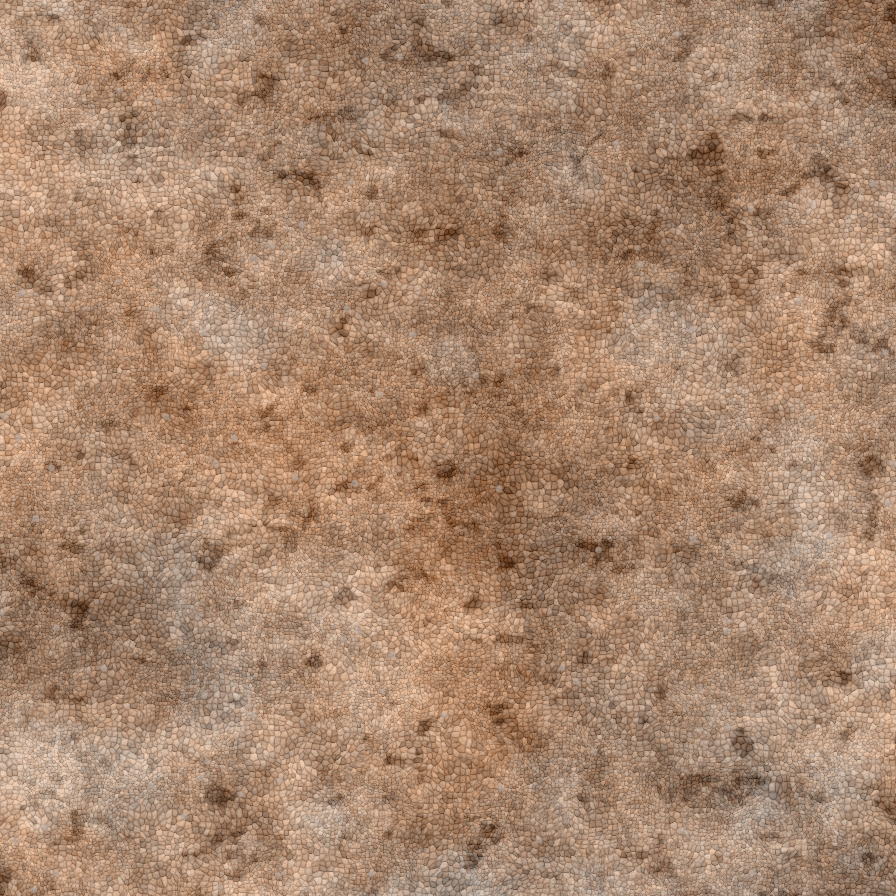
Reproduce this texture procedurally as a three.js fragment shader.

```glsl
// Dry sandy soil: tiny packed grains with dark gaps between them, lit from above.
// Two cellular layers make the grains; fractal noise adds broad warm, grey and
// dark patches, small shadowed pits and sparse pale pebbles.
varying vec2 vUv;

const vec3 SHADOW_SOIL = vec3(0.42, 0.288, 0.195);
const vec3 BRIGHT_SOIL = vec3(0.87, 0.732, 0.625);
const vec3 WARM_SHIFT = vec3(0.040, -0.004, -0.036);
const vec3 PEBBLE_GREY = vec3(0.73, 0.68, 0.65);
const float GRAIN_COUNT = 160.0;
const float GRIT_COUNT = 235.0;

// Sine-free hashes
float hash1(vec2 p) {
  vec3 q = fract(p.xyx * 0.1031);
  q += dot(q, q.yzx + 33.33);
  return fract((q.x + q.y) * q.z);
}

vec2 hash2(vec2 p) {
  return vec2(hash1(p + 17.3), hash1(p.yx + 71.9));
}

// Smooth value noise, 0 to 1
float noise(vec2 p) {
  vec2 cell = floor(p);
  vec2 f = fract(p);
  vec2 w = f * f * (3.0 - 2.0 * f);
  float low = mix(hash1(cell), hash1(cell + vec2(1.0, 0.0)), w.x);
  float high = mix(hash1(cell + vec2(0.0, 1.0)), hash1(cell + 1.0), w.x);
  return mix(low, high, w.y);
}

float fbm(vec2 p) {
  float sum = 0.0;
  float weight = 0.533;
  for (int i = 0; i < 4; i++) {
    sum += weight * noise(p);
    p = mat2(1.6, 1.2, -1.2, 1.6) * p + 11.7;
    weight *= 0.5;
  }
  return sum;
}

// Cellular grains: x = distance to the gap, y = height above the grain centre,
// z = random value of the grain, w = distance to its centre
vec4 grains(vec2 p) {
  vec2 cell = floor(p);
  float nearest = 8.0;
  float second = 8.0;
  float height = 0.0;
  float id = 0.0;
  for (int j = -1; j <= 1; j++) {
    for (int i = -1; i <= 1; i++) {
      vec2 site = cell + vec2(float(i), float(j));
      vec2 offset = p - site - 0.1 - 0.8 * hash2(site);
      float d = length(offset);
      if (d < nearest) {
        second = nearest;
        nearest = d;
        height = offset.y;
        id = hash1(site + 5.7);
      } else {
        second = min(second, d);
      }
    }
  }
  return vec4(second - nearest, height, id, nearest);
}

// Signed brightness of one grain layer, centred near zero
float grainTone(vec4 g) {
  float gap = smoothstep(0.0, 0.42, g.x) - 0.62;
  return 0.36 * gap + 0.44 * (g.z - 0.5) + 0.22 * g.y;
}

void main() {
  // Uneven grain sizes through a gentle warp
  vec2 warp = vec2(noise(vUv * 38.0), noise(vUv * 38.0 + 53.0)) - 0.5;
  vec2 p = vUv + 0.009 * warp;
  vec4 coarse = grains(p * GRAIN_COUNT);
  vec4 grit = grains(p * GRIT_COUNT + 31.0);
  float gritShare = 0.2 + 0.5 * smoothstep(0.35, 0.65, noise(vUv * 24.0 + 9.0));
  float tone = 0.53 + 1.1 * mix(grainTone(coarse), grainTone(grit), gritShare);

  // Broad patches, clumps and shadowed pits
  float patches = fbm(vUv * vec2(5.0, 6.5) + 3.1);
  float clumps = fbm(vUv * vec2(30.0, 36.0) + 21.0);
  float pits = smoothstep(0.62, 0.80, fbm(vUv * vec2(34.0, 46.0) + 67.0));
  tone += 0.75 * (patches - 0.5) + 0.55 * (clumps - 0.5) - 0.40 * pits;

  // Pale dusty areas
  float dust = smoothstep(0.56, 0.76, fbm(vUv * 8.0 + 41.0));
  tone += 0.14 * dust;

  // Reddish middle, greyer dust and slight tint per grain
  vec2 fromMiddle = vUv - vec2(0.5, 0.48);
  float middle = exp(-9.0 * dot(fromMiddle, fromMiddle));
  float warmth = 0.7 * (middle - 0.3) + 2.4 * (fbm(vUv * 6.0 + 83.0) - 0.5);
  warmth += 0.9 * (fract(coarse.z * 7.3) - 0.5) - 0.8 * dust;

  vec3 color = mix(SHADOW_SOIL, BRIGHT_SOIL, clamp(tone, -0.35, 1.15));
  color += WARM_SHIFT * warmth;

  // Sparse grey pebbles
  vec4 pebble = grains(vUv * 72.0 + 13.0);
  float pebbleMask = step(0.985, pebble.z) * (1.0 - smoothstep(0.18, 0.36, pebble.w));
  color = mix(color, PEBBLE_GREY + 0.25 * pebble.y, 0.6 * pebbleMask);

  gl_FragColor = vec4(color, 1.0);
}
```
